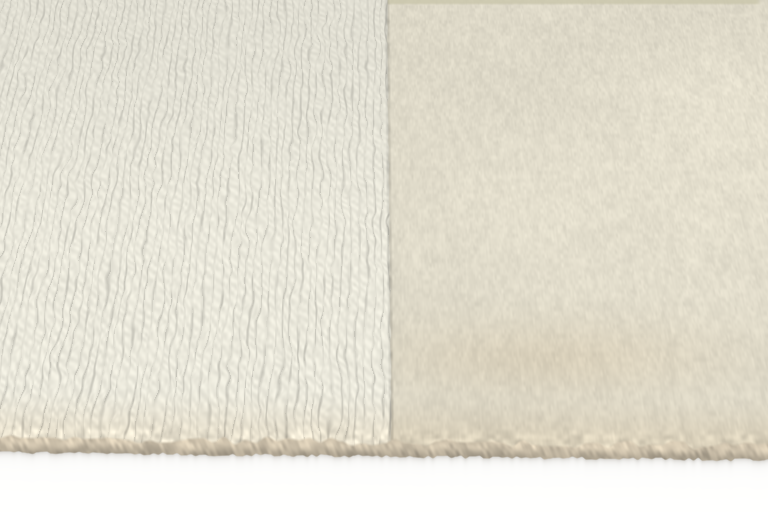
This texture is drawn by a Shadertoy shader. Its source:

```glsl
// A pale wool rug seen at a low angle: looped ribs on the left, cut pile on the right,
// and a tufted front edge on a white floor. A mild perspective map carries the ribs;
// layered value noise gives the loops, fibres and soft stains.

const vec3 FLOOR_WHITE = vec3(1.0, 1.0, 0.995);
const vec3 LOOP_WOOL = vec3(0.905, 0.896, 0.847);
const vec3 CUT_WOOL = vec3(0.868, 0.848, 0.782);
const vec3 STRIP_WOOL = vec3(0.79, 0.775, 0.67);
const vec3 EDGE_WOOL = vec3(0.755, 0.71, 0.63);
const vec3 WARM_STAIN = vec3(0.97, 0.945, 0.91);

float hash(vec2 p) {
    vec3 q = fract(vec3(p.xyx) * 0.1031);
    q += dot(q, q.yzx + 33.33);
    return fract((q.x + q.y) * q.z);
}

float noise(vec2 p) {
    vec2 i = floor(p), f = fract(p);
    f = f * f * (3.0 - 2.0 * f);
    return mix(mix(hash(i), hash(i + vec2(1, 0)), f.x),
               mix(hash(i + vec2(0, 1)), hash(i + vec2(1, 1)), f.x), f.y);
}

float fbm(vec2 p) {
    float sum = 0.0, gain = 0.5;
    for (int i = 0; i < 4; i++) {
        sum += gain * noise(p);
        p = p * 2.03 + 17.3;
        gain *= 0.5;
    }
    return sum / 0.9375;
}

// Screen position to rug plane; both axes shrink towards the top.
vec2 rugPlane(vec2 p, float seamX) {
    float scale = mix(1.04, 0.76, p.y);
    return vec2((p.x - seamX) / scale, 3.2 / scale);
}

// Relief of wavering ribs made of slanted yarn loops, around zero.
float loopRelief(vec2 plane) {
    vec2 q = plane * vec2(58.0, 52.0);
    q.x += 0.75 * (noise(q * vec2(0.5, 0.35)) - 0.5);
    q.x += 0.35 * (noise(q * vec2(1.1, 0.9) + 40.0) - 0.5);
    float rib = floor(q.x), across = fract(q.x) - 0.5;
    float groove = smoothstep(0.22, 0.5, abs(across));
    float gap = smoothstep(0.25, 0.85, noise(vec2(rib * 7.1 + sign(across), q.y * 0.55)));
    float phase = q.y * 0.85 + across * 0.8 + hash(vec2(rib, 3.0)) * 9.0
                + 1.5 * noise(vec2(rib * 3.7, q.y * 0.4));
    float loop = cos(6.2832 * phase) * (1.0 - groove);
    float fuzz = noise(q * vec2(3.1, 2.3)) - 0.5;
    return 0.025 - groove * (0.035 + 0.12 * gap) + 0.022 * loop + 0.055 * fuzz;
}

// Relief of short cut fibres, around zero.
float pileRelief(vec2 plane) {
    float tips = noise(plane * vec2(150.0, 110.0)) - 0.5;
    float tufts = noise(plane * vec2(75.0, 42.0) + 9.0) - 0.5;
    float strands = noise(plane * vec2(260.0, 90.0) + 31.0) - 0.5;
    return 0.045 * tips + 0.035 * tufts + 0.035 * strands;
}

// Soft elliptical patch, one at its centre.
float patchAt(vec2 p, vec2 centre, vec2 radius) {
    vec2 d = (p - centre) / radius;
    return exp(-dot(d, d));
}

vec3 rugTop(vec2 p, float px) {
    float seamX = mix(0.766, 0.756, p.y);
    vec2 plane = rugPlane(p, seamX);
    float right = smoothstep(-px, px, p.x - seamX + 0.003 * (noise(p * 90.0) - 0.5));

    // Looped panel, a little greyer at the far side
    vec3 loops = LOOP_WOOL * mix(1.0, 0.963, smoothstep(0.5, 1.0, p.y));
    loops *= 1.0 + loopRelief(plane) * mix(1.1, 0.75, p.y);

    // Cut panel with broad, soft shading
    float shade = 0.05 * (fbm(p * vec2(3.0, 5.0) + 4.0) - 0.5);
    shade += 0.025 * patchAt(p, vec2(1.12, 0.60), vec2(0.38, 0.22));
    shade += 0.02 * patchAt(p, vec2(1.46, 0.72), vec2(0.14, 0.25));
    vec3 pile = CUT_WOOL * (1.0 + shade + pileRelief(plane));
    float stain = patchAt(p, vec2(1.08, 0.30), vec2(0.32, 0.07));
    pile *= mix(vec3(1.0), WARM_STAIN, 0.75 * stain);

    // Distant strip beyond the cut panel
    float strip = smoothstep(0.989, 0.995, p.y) * (1.0 - smoothstep(1.475, 1.49, p.x));
    pile = mix(pile, STRIP_WOOL, 0.8 * strip);

    // Carved seam
    float seam = 1.0 - smoothstep(0.001, 0.005 + px, abs(p.x - seamX));
    float seamDepth = 0.06 + 0.12 * noise(vec2(3.0, p.y * 75.0));
    return mix(loops, pile, right) * (1.0 - seam * seamDepth);
}

void mainImage(out vec4 fragColor, in vec2 fragCoord) {
    float px = 1.0 / iResolution.y;
    vec2 p = fragCoord * px;
    float base = 0.116 - 0.0095 * p.x;
    float hem = base + 0.006 * (noise(vec2(p.x * 110.0, 2.0)) - 0.5);
    float lip = base + 0.028 + 0.016 * (noise(vec2(p.x * 48.0, 7.0)) - 0.5);

    // Rug top, growing warmer and knobbly near the lip
    vec3 rug = rugTop(p, px);
    float nearLip = 1.0 - smoothstep(0.025, 0.13, p.y - base);
    rug *= mix(vec3(1.0), WARM_STAIN, 0.85 * nearLip);
    float knobs = noise(p * vec2(75.0, 95.0)) - 0.5;
    float tuftBand = 1.0 - smoothstep(0.035, 0.065, p.y - base);
    rug *= 1.0 + tuftBand * (0.19 * knobs + 0.015);

    // Front face of hanging fibres, darkest at the hem
    float fibres = noise(vec2(p.x * 150.0 + p.y * 60.0, p.y * 70.0)) - 0.5;
    float clumps = noise(p * vec2(45.0, 65.0) + 13.0) - 0.5;
    vec3 face = EDGE_WOOL * (1.03 + 0.20 * fibres + 0.16 * clumps);
    face *= mix(0.87, 1.05, smoothstep(0.0, 0.022, p.y - base));
    rug = mix(face, rug, smoothstep(-0.004, 0.004, p.y - lip));

    // White floor with a thin contact shadow
    float below = max(hem - p.y, 0.0);
    float shadow = 0.15 * exp(-below * 180.0) + 0.025 * exp(-below * 45.0);
    vec3 ground = FLOOR_WHITE * (1.0 - shadow * vec3(0.95, 1.0, 1.08));

    vec3 colour = mix(ground, rug, smoothstep(-px, px, p.y - hem));
    fragColor = vec4(clamp(colour, 0.0, 1.0), 1.0);
}
```
